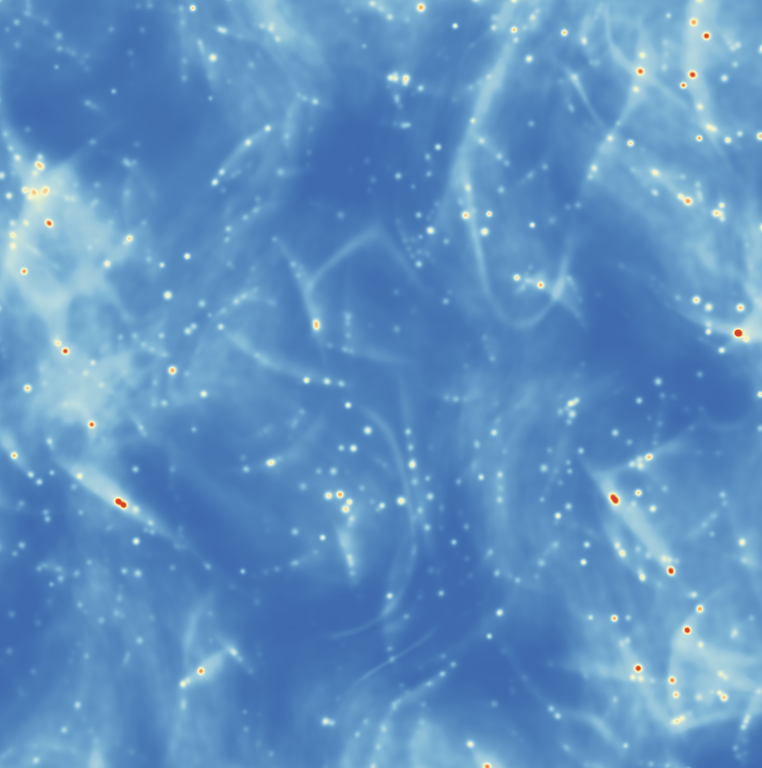
Reproduce this texture procedurally as a WebGL 2 fragment shader.

```glsl
#version 300 es
precision highp float;
// Cosmic-web density map: warped gradient noise makes a cloudy blue field,
// curved tapering streaks form filaments, and small gaussian knots lie along
// and between them. The summed density is coloured by a blue-to-red ramp.

uniform vec2 u_resolution;
out vec4 fragColor;

const vec3 RAMP[9] = vec3[9](
  vec3(0.22, 0.36, 0.65), vec3(0.26, 0.44, 0.69), vec3(0.31, 0.51, 0.73),
  vec3(0.39, 0.60, 0.78), vec3(0.51, 0.72, 0.84), vec3(0.71, 0.85, 0.88),
  vec3(0.96, 0.97, 0.80), vec3(0.98, 0.73, 0.42), vec3(0.84, 0.26, 0.16));

vec3 densityColor(float v) {
  v = clamp(v, 0.0, 7.999);
  int i = int(v);
  return mix(RAMP[i], RAMP[i + 1], fract(v));
}

vec2 hash2(vec2 p) {
  vec3 q = fract(p.xyx * vec3(0.1031, 0.1030, 0.0973));
  q += dot(q, q.yzx + 33.33);
  return fract((q.xx + q.yz) * q.zy);
}

float cornerSlope(vec2 cell, vec2 offset) {
  float a = 6.2832 * hash2(cell + 17.0).x;
  return dot(vec2(cos(a), sin(a)), offset);
}

float gradientNoise(vec2 p) {
  vec2 i = floor(p), f = p - i;
  vec2 u = f * f * f * (f * (f * 6.0 - 15.0) + 10.0);
  vec2 e = vec2(1.0, 0.0);
  return mix(mix(cornerSlope(i, f), cornerSlope(i + e.xy, f - e.xy), u.x),
             mix(cornerSlope(i + e.yx, f - e.yx), cornerSlope(i + e.xx, f - e.xx), u.x), u.y);
}

float fbm(vec2 p) {
  float sum = 0.0, amp = 1.0;
  for (int i = 0; i < 5; i++) {
    sum += amp * gradientNoise(p);
    p = mat2(0.8, 0.6, -0.6, 0.8) * p * 2.03 + 5.7;
    amp *= 0.48;
  }
  return sum;
}

// x: light of the curved streaks, y: bright beads strung along them
vec2 filaments(vec2 p, float scale, float width, float seed) {
  vec2 sum = vec2(0.0);
  p *= scale;
  for (int k = 0; k < 9; k++) {
    vec2 cell = floor(p) + vec2(k % 3 - 1, k / 3 - 1);
    vec2 a = hash2(cell + seed), b = hash2(cell + seed + 71.0), c = hash2(cell + seed + 143.0);
    float angle = 1.8 + 2.5 * (b.x - 0.5);
    vec2 d = mat2(cos(angle), -sin(angle), sin(angle), cos(angle)) * (p - cell - a);
    float reach = mix(0.35, 0.88, b.y), bend = 1.1 * (c.x - 0.5);
    float taper = smoothstep(0.0, 0.8, 1.0 - abs(d.x) / reach);
    float y = d.y - bend * d.x * d.x;
    float w = width * (0.5 + taper) * (y > 0.0 ? 1.0 : 1.9);
    sum.x += c.y * taper * exp(-y * y / (w * w));
    for (int j = 0; j < 4; j++) {
      vec2 h = hash2(cell + seed + 211.0 + 37.0 * float(j));
      float x = reach * (1.5 * h.x - 0.75);
      float r = length(d - vec2(x, bend * x * x)) / scale / 0.0041;
      sum.y += (0.3 + c.y) * (0.8 + 4.4 * h.y * h.y) * (exp(-r * r) + 0.06 * exp(-r * r / 7.0));
    }
  }
  return sum;
}

// Scattered knots, gathered where the low-frequency noise is high
float knots(vec2 p, float scale, float chance, float gather, float seed) {
  float sum = 0.0;
  p *= scale;
  for (int k = 0; k < 9; k++) {
    vec2 cell = floor(p) + vec2(k % 3 - 1, k / 3 - 1);
    vec2 a = hash2(cell + seed), b = hash2(cell + seed + 59.0), c = hash2(cell + seed + 83.0);
    float present = step(b.x, chance + gather * gradientNoise(cell / scale * 4.5 + seed));
    float r = length(p - cell - a) / scale / mix(0.0032, 0.0050, b.y);
    sum += present * (1.0 + 4.5 * c.x * c.x) * (exp(-r * r) + 0.05 * exp(-r * r / 7.0));
  }
  return sum;
}

float glow(vec2 offset, float area) { return exp(-dot(offset, offset) / area); }

void main() {
  vec2 p = gl_FragCoord.xy / u_resolution.y;

  // Cloudy field with a dark centre and two broad bright regions
  vec2 warp = vec2(gradientNoise(p * 3.0 + 4.0), gradientNoise(p * 3.0 + 31.0));
  vec2 q = p + 0.16 * warp;
  float density = 1.65 + 2.9 * fbm(q * vec2(4.6, 3.2) + 9.0);
  density += 1.2 * (length(p - vec2(0.53, 0.45)) - 0.35);
  density += 1.3 * glow(p - vec2(0.09, 0.64), 0.035) + 1.3 * glow(p - vec2(0.80, 0.82), 0.07);

  // Thin wisps that fade in and out along noise creases
  float crease = gradientNoise(q * vec2(6.5, 4.5) + 50.0) / 0.05;
  density += 1.0 * smoothstep(-0.1, 0.35, gradientNoise(p * 5.0 + 80.0)) * exp(-crease * crease);

  // Broad veils, long filaments, short strands and fine fibres
  vec2 veil = filaments(q, 3.0, 0.10, 13.0);
  vec2 strand = filaments(p + 0.03 * warp, 3.6, 0.023, 307.0);
  vec2 thread = filaments(p + 0.02 * warp, 7.0, 0.038, 521.0);
  vec2 fibre = filaments(p + 0.02 * warp, 13.0, 0.06, 733.0);
  density += 0.9 * veil.x + 2.1 * strand.x + 1.4 * thread.x + 0.6 * fibre.x;

  // Fine mottling, stronger in the dense parts
  float mottle = gradientNoise(q * vec2(30.0, 22.0)) + 0.7 * gradientNoise(p * 58.0 + 7.0);
  density += 0.2 * clamp(density - 0.8, 0.2, 3.0) * mottle;

  // Stretch, then round the floor of the voids and the shoulder of the haze
  density = 2.45 + 1.3 * (density - 2.25);
  density = 0.7 + 0.3 * log(1.0 + exp((density - 0.7) / 0.3));
  density -= 0.6 * max(density - 4.3, 0.0);

  float beads = strand.y + 0.7 * thread.y + 0.2 * fibre.y;
  beads += knots(p, 22.0, 0.18, 0.5, 5.0) + knots(p, 42.0, 0.02, 0.45, 97.0);
  density += 5.4 * (1.0 - exp(-beads / 3.9));
  fragColor = vec4(densityColor(density), 1.0);
}
```
